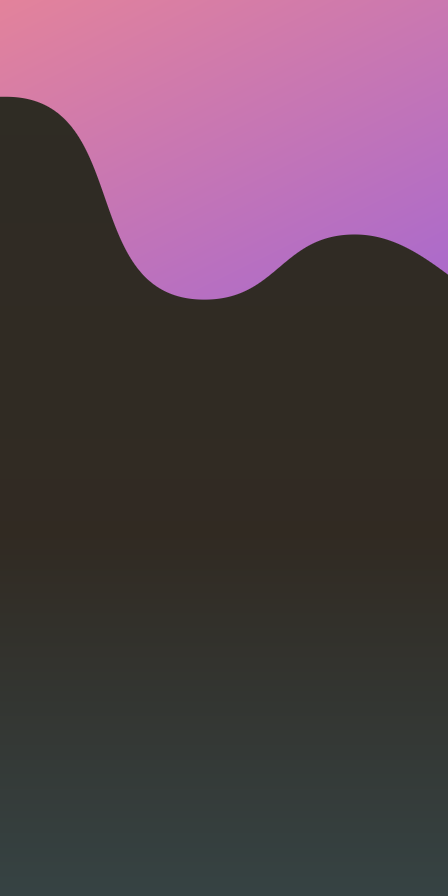
This background is drawn by a WebGL 1 fragment shader. Its source:

```glsl
precision highp float;
// A dark rolling hill under a pink to violet sky.
// The ridge chains S-shaped cubic Bezier spans, solved for height by bisection;
// sky and hill are filled with smooth linear gradients.

uniform vec2 u_resolution;

const vec3 SKY_PINK = vec3(0.890, 0.512, 0.607);
const vec3 SKY_VIOLET = vec3(0.680, 0.420, 0.790);
const vec3 HILL_TOP = vec3(0.184, 0.171, 0.143);
const vec3 HILL_MIDDLE = vec3(0.192, 0.166, 0.135);
const vec3 HILL_BASE = vec3(0.212, 0.262, 0.264);

// Ridge turning points, as fractions of the canvas.
const vec2 CREST_LEFT = vec2(0.013, 0.892);
const vec2 TROUGH = vec2(0.456, 0.6656);
const vec2 CREST_RIGHT = vec2(0.792, 0.7383);
const vec2 BEYOND_EDGE = vec2(1.240, 0.6367);

// Height of a Bezier span with level ends; handle is a fraction of its width.
float spanHeight(float x, vec2 start, vec2 end, float handle) {
  float target = clamp((x - start.x) / (end.x - start.x), 0.0, 1.0);
  float t = 0.5;
  float stride = 0.25;
  for (int i = 0; i < 18; i++) {
    float s = 1.0 - t;
    float reached = 3.0 * t * s * (handle * s + (1.0 - handle) * t) + t * t * t;
    t += reached < target ? stride : -stride;
    stride *= 0.5;
  }
  return mix(start.y, end.y, smoothstep(0.0, 1.0, t));
}

float ridgeHeight(float x) {
  if (x < TROUGH.x) return spanHeight(x, CREST_LEFT, TROUGH, 0.645);
  if (x < CREST_RIGHT.x) return spanHeight(x, TROUGH, CREST_RIGHT, 0.488);
  return spanHeight(x, CREST_RIGHT, BEYOND_EDGE, 0.395);
}

vec3 skyColor(vec2 uv) {
  float blend = 0.46 * uv.x + 1.885 * (1.0 - uv.y);
  return mix(SKY_PINK, SKY_VIOLET, clamp(blend, 0.0, 1.0));
}

vec3 hillColor(float y) {
  vec3 upper = mix(HILL_MIDDLE, HILL_TOP, clamp((y - 0.4) / 0.49, 0.0, 1.0));
  return mix(HILL_BASE, upper, clamp(y / 0.4, 0.0, 1.0));
}

// Fraction of the pixel under the ridge, softened across its slope.
float hillCoverage(vec2 uv, vec2 resolution) {
  float reach = 2.0 / resolution.x;
  float rise = ridgeHeight(uv.x + reach) - ridgeHeight(uv.x - reach);
  float slope = rise * resolution.y / 4.0;
  float gap = (ridgeHeight(uv.x) - uv.y) * resolution.y;
  return clamp(0.5 + gap / sqrt(1.0 + slope * slope), 0.0, 1.0);
}

void main() {
  vec2 uv = gl_FragCoord.xy / u_resolution;
  float coverage = hillCoverage(uv, u_resolution);
  gl_FragColor = vec4(mix(skyColor(uv), hillColor(uv.y), coverage), 1.0);
}
```
